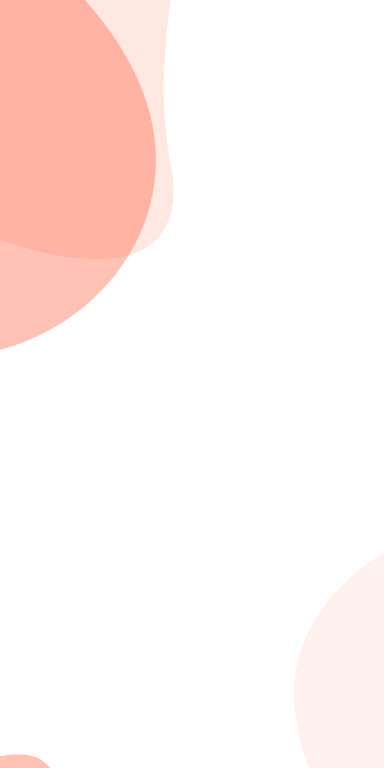
Write a WebGL 2 fragment shader that draws this background.

```glsl
#version 300 es
precision highp float;
// Soft coral and blush blobs flowing in from the corners of a white canvas.

#define WHITE vec3(1.0)
#define CORAL vec3(1.0, 0.76, 0.71)
#define DEEP_CORAL vec3(1.0, 0.706, 0.641)
#define BLUSH vec3(1.0, 0.906, 0.886)
#define PALE_BLUSH vec3(1.0, 0.945, 0.933)
#define CURVE_STEPS 24

uniform vec2 u_resolution;
out vec4 fragColor;

// Running state of an outline: x = nearest distance, y = side (-1 is inside).
const vec2 EMPTY = vec2(10.0, 1.0);

vec2 bezier(vec2 a, vec2 b, vec2 c, vec2 d, float t) {
    vec2 ab = mix(a, b, t), bc = mix(b, c, t), cd = mix(c, d, t);
    return mix(mix(ab, bc, t), mix(bc, cd, t), t);
}

// Adds a straight piece; the side flips when a ray to the right crosses it.
vec2 addSegment(vec2 state, vec2 p, vec2 a, vec2 b) {
    vec2 edge = b - a, rel = p - a;
    float along = clamp(dot(rel, edge) / dot(edge, edge), 0.0, 1.0);
    state.x = min(state.x, length(rel - edge * along));
    if ((a.y > p.y) != (b.y > p.y) && rel.x < edge.x * rel.y / edge.y) {
        state.y = -state.y;
    }
    return state;
}

// Adds a cubic curve as a chain of short pieces.
vec2 addCurve(vec2 state, vec2 p, vec2 a, vec2 b, vec2 c, vec2 d) {
    vec2 previous = a;
    for (int i = 1; i <= CURVE_STEPS; i++) {
        vec2 next = bezier(a, b, c, d, float(i) / float(CURVE_STEPS));
        state = addSegment(state, p, previous, next);
        previous = next;
    }
    return state;
}

float coverage(vec2 state, float pixel) {
    return clamp(0.5 - state.x * state.y / pixel, 0.0, 1.0);
}

// Large round blob, upper left
vec2 roundBlob(vec2 p) {
    vec2 tip = vec2(0.406, 0.417);
    vec2 s = addCurve(EMPTY, p, vec2(0.2, -0.023), vec2(0.325, 0.11), vec2(0.406, 0.26), tip);
    return addCurve(s, p, tip, vec2(0.406, 0.651), vec2(0.228, 0.859), vec2(-0.02, 0.916));
}

// Wavy blob overlapping the round one
vec2 wavyBlob(vec2 p) {
    vec2 bulge = vec2(0.445, 0.43), base = vec2(0.26, 0.6745);
    vec2 s = addCurve(EMPTY, p, vec2(0.448, -0.02), vec2(0.417, 0.182), vec2(0.422, 0.3125), bulge);
    s = addCurve(s, p, bulge, vec2(0.469, 0.547), vec2(0.4375, 0.6745), base);
    return addCurve(s, p, base, vec2(0.156, 0.6745), vec2(0.078, 0.651), vec2(-0.02, 0.618));
}

// Lower right blob, measured inward from the right edge
vec2 sideBlob(vec2 p) {
    vec2 tip = vec2(0.234, 1.805);
    vec2 s = addCurve(EMPTY, p, vec2(-0.02, 1.429), vec2(0.13, 1.51), vec2(0.234, 1.648), tip);
    return addCurve(s, p, tip, vec2(0.234, 1.87), vec2(0.219, 1.9375), vec2(0.19, 2.02));
}

// Small mound, lower left
vec2 mound(vec2 p) {
    return addCurve(EMPTY, p, vec2(-0.02, 1.973), vec2(0.0625, 1.956),
                    vec2(0.109, 1.9635), vec2(0.137, 2.01));
}

void main() {
    // Canvas spans 1 by 2 units, with y running down from the top
    vec2 uv = gl_FragCoord.xy / u_resolution;
    vec2 p = vec2(uv.x, 2.0 - 2.0 * uv.y);
    float pixel = 1.0 / u_resolution.x;

    float round_ = coverage(roundBlob(p), pixel);
    float wavy = coverage(wavyBlob(p), pixel);
    float side = coverage(sideBlob(vec2(1.0 - p.x, p.y)), pixel);
    float small = coverage(mound(p), pixel);

    // The two upper blobs deepen where they overlap
    vec3 color = mix(mix(WHITE, BLUSH, wavy), mix(CORAL, DEEP_CORAL, wavy), round_);
    color = mix(color, PALE_BLUSH, side);
    color = mix(color, CORAL, small);
    fragColor = vec4(color, 1.0);
}
```
